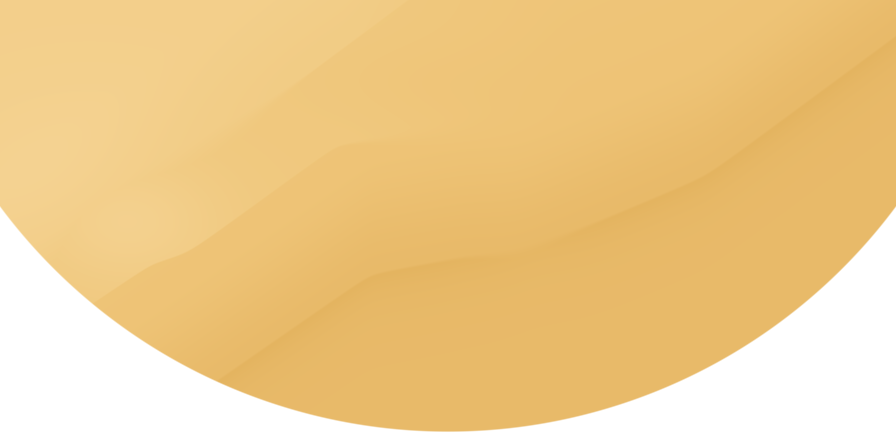
Write a Shadertoy shader that draws this background.

```glsl
const vec3 DEEP = vec3(0.885, 0.695, 0.360);
const vec3 SAND = vec3(0.910, 0.728, 0.412);
const vec3 GOLD = vec3(0.933, 0.766, 0.464);
const vec3 HONEY = vec3(0.940, 0.785, 0.495);
const vec3 PALE = vec3(0.952, 0.812, 0.545);
const vec3 GLOW = vec3(0.962, 0.832, 0.585);

// Slope change at a knee, rounded over the given width
float bend(float x, float knee, float slope, float width) {
    float d = x - knee;
    return 0.5 * slope * (d + sqrt(d * d + width * width));
}

float lowerRidge(float x) {
    return 0.151 + 0.695 * (x - 0.487)
        + bend(x, 0.828, -0.515, 0.020)
        + bend(x, 1.040, -0.180, 0.030)
        + bend(x, 1.150, 0.420, 0.040)
        + bend(x, 1.576, 0.320, 0.030);
}

float middleRidge(float x) {
    return 0.323 + 0.670 * (x - 0.208)
        + bend(x, 0.339, -0.400, 0.020)
        + bend(x, 0.417, 0.460, 0.030)
        + bend(x, 0.755, -0.640, 0.020);
}

float upperRidge(float x) {
    return 0.700 + 0.744 * (x - 0.508);
}

// Approximate distance above a sloping ridge
float above(float y, float ridge) {
    return 0.82 * (y - ridge);
}

float edge(float d, float softness) {
    return smoothstep(-softness, softness, d);
}

// Elliptical soft spot
float spot(vec2 p, vec2 centre, vec2 size) {
    vec2 q = (p - centre) / size;
    return exp(-dot(q, q));
}

vec3 upperDune(vec2 p, float pixel) {
    float d = above(p.y, upperRidge(p.x));
    float softness = pixel + 0.07 * (1.0 - smoothstep(0.55, 0.85, p.y));
    vec3 pale = mix(PALE, GLOW, 0.9 * spot(p, vec2(0.20, 0.54), vec2(0.32, 0.24)));
    float lit = edge(d, softness) * mix(0.55, 1.0, smoothstep(0.0, 0.25, d));
    lit = max(lit, 0.75 * spot(p, vec2(0.30, 0.50), vec2(0.22, 0.15)));
    vec3 shade = mix(HONEY, GOLD, 0.5 * spot(p, vec2(0.98, 0.82), vec2(0.28, 0.10)));
    return mix(shade, pale, lit);
}

vec3 middleDune(vec2 p, float heightAboveLower) {
    vec3 colour = mix(SAND, GOLD, smoothstep(-0.01, 0.24, heightAboveLower));
    float sheen = smoothstep(0.22, 0.50, heightAboveLower);
    return mix(colour, HONEY, 0.35 * sheen);
}

vec3 lowerDune(float x, float depth) {
    float strength = 0.75 - 0.30 * spot(vec2(x, 0.0), vec2(1.18, 0.0), vec2(0.12, 1.0));
    return mix(SAND, DEEP, strength * exp(-max(depth, 0.0) / 0.045));
}

void mainImage(out vec4 fragColor, in vec2 fragCoord) {
    vec2 p = fragCoord / iResolution.xy * vec2(2.0, 1.0);
    float pixel = 1.0 / iResolution.y;

    // Middle slope with the pale slopes fading across it
    float lowerHeight = above(p.y, lowerRidge(p.x));
    float middleHeight = above(p.y, middleRidge(p.x));
    vec3 colour = middleDune(p, lowerHeight);
    float softness = pixel + 0.04 * smoothstep(0.75, 1.10, p.x);
    float cover = edge(middleHeight, softness) * (1.0 - smoothstep(0.75, 1.30, p.x));
    colour = mix(colour, upperDune(p, pixel), cover);

    // Dark crest in front
    float crestSoftness = 1.5 * pixel
        + 0.010 * spot(p, vec2(1.18, 0.44), vec2(0.12, 0.10));
    colour = mix(lowerDune(p.x, -lowerHeight), colour, edge(lowerHeight, crestSoftness));

    // Disc cut off by the top of the canvas
    float disc = length(p - vec2(1.0, 1.2826)) - 1.246;
    colour = mix(colour, vec3(1.0), edge(disc, pixel));
    fragColor = vec4(colour, 1.0);
}
```
